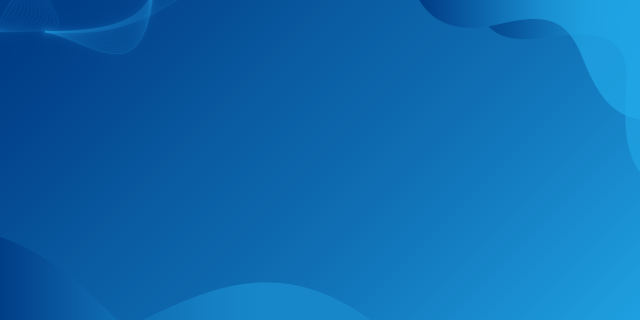
This background is drawn by a Shadertoy shader. Its source:

```glsl
// Blue diagonal gradient with translucent wave shapes in the corners
// and a ribbon of fine strands at the upper left. Every outline is a
// cubic Bezier, sampled into segments for distance and inside tests.

const vec3 NAVY  = vec3(0.00, 0.24, 0.53);
const vec3 BLUE  = vec3(0.05, 0.40, 0.67);
const vec3 AZURE = vec3(0.09, 0.53, 0.79);
const vec3 SKY   = vec3(0.13, 0.66, 0.91);

// Columns of the matrix are the four control points.
vec2 bezier(mat4x2 c, float t) {
    float s = 1.0 - t;
    return c * vec4(s*s*s, 3.0*s*s*t, 3.0*s*t*t, t*t*t);
}

// x: distance to the curve; y: -1 if a vertical ray crosses it an odd
// number of times (side = 1 casts downwards, -1 casts upwards).
vec2 curveField(vec2 p, mat4x2 c, float side, int steps) {
    vec2 a = c[0];
    float dist = 10.0, parity = 1.0;
    for (int i = 1; i <= steps; i++) {
        vec2 b = bezier(c, float(i) / float(steps));
        vec2 e = b - a, r = p - a;
        float h = clamp(dot(r, e) / dot(e, e), 0.0, 1.0);
        dist = min(dist, length(r - e * h));
        if ((a.x > p.x) != (b.x > p.x)) {
            float height = r.y - e.y * r.x / e.x;
            if (height * side > 0.0) parity = -parity;
        }
        a = b;
    }
    return vec2(dist, parity);
}

// Joins neighbouring curve pieces into one outline.
vec2 joinCurves(vec2 a, vec2 b) {
    return vec2(min(a.x, b.x), a.y * b.y);
}

float fillMask(vec2 field, float px) {
    return smoothstep(0.7 * px, -0.7 * px, field.x * field.y);
}

// Strands blended from one curve to another; returns their coverage.
float ribbon(vec2 p, mat4x2 first, mat4x2 last, float opacity, float px) {
    const int STRANDS = 14;
    float clear = 1.0;
    for (int i = 0; i < STRANDS; i++) {
        float k = float(i) / float(STRANDS - 1);
        mat4x2 strand = first + (last - first) * k;
        float d = curveField(p, strand, 1.0, 14).x;
        float line = smoothstep(0.001 + px, 0.0, d);
        float glow = 0.25 * exp(-d * 110.0);
        float rim = 1.0 + 0.8 * pow(abs(2.0 * k - 1.0), 6.0);
        clear *= 1.0 - opacity * rim * (line + glow);
    }
    return 1.0 - clear;
}

vec3 backdrop(vec2 p) {
    float t = (p.x + 1.0 - p.y) / 3.0;
    vec3 col = mix(NAVY, BLUE, smoothstep(0.0, 1.0, (t - 0.03) / 0.47) * 0.4
                             + clamp((t - 0.07) / 0.43, 0.0, 1.0) * 0.6);
    col = mix(col, vec3(0.07, 0.465, 0.735), clamp((t - 0.5) / 0.17, 0.0, 1.0));
    return mix(col, vec3(0.12, 0.63, 0.88), clamp((t - 0.667) / 0.333, 0.0, 1.0));
}

void mainImage(out vec4 fragColor, in vec2 fragCoord) {
    vec2 p = fragCoord / iResolution.xy * vec2(2.0, 1.0);
    float px = 1.0 / iResolution.y;
    vec3 col = backdrop(p);

    // Lower left slope and the broad hump beside it
    mat4x2 slope = mat4x2(-0.01, 0.263, 0.13, 0.219, 0.247, 0.12, 0.375, -0.01);
    mat4x2 hump = mat4x2(0.43, -0.008, 0.664, 0.107, 0.885, 0.206, 1.172, -0.01);
    vec3 lowTint = mix(NAVY, vec3(0.065, 0.44, 0.71), clamp(p.x / 0.38, 0.0, 1.0));
    lowTint = mix(lowTint, AZURE, smoothstep(0.38, 0.85, p.x));
    col = mix(col, lowTint, fillMask(curveField(p, slope, -1.0, 20), px));
    col = mix(col, lowTint, fillMask(curveField(p, hump, -1.0, 24), px));

    // Upper right, back wave
    vec2 back = curveField(p, mat4x2(1.523, 0.922, 1.576, 0.857, 1.68, 0.88, 1.758, 0.888), 1.0, 16);
    back = joinCurves(back, curveField(p, mat4x2(1.758, 0.888, 1.896, 0.906, 1.961, 0.865, 1.958, 0.753), 1.0, 18));
    back = joinCurves(back, curveField(p, mat4x2(1.958, 0.753, 1.948, 0.609, 1.953, 0.51, 2.01, 0.451), 1.0, 16));
    vec3 backTint = mix(vec3(0.01, 0.28, 0.56), SKY, smoothstep(1.5, 1.98, p.x));
    float backAlpha = mix(0.9, 0.6, smoothstep(1.52, 1.8, p.x));
    col = mix(col, backTint, backAlpha * fillMask(back, px));

    // Upper right, front wave
    vec2 front = curveField(p, mat4x2(1.307, 1.005, 1.365, 0.901, 1.471, 0.906, 1.549, 0.922), 1.0, 16);
    front = joinCurves(front, curveField(p, mat4x2(1.549, 0.922, 1.706, 0.961, 1.766, 0.943, 1.815, 0.833), 1.0, 18));
    front = joinCurves(front, curveField(p, mat4x2(1.815, 0.833, 1.859, 0.719, 1.906, 0.635, 2.01, 0.625), 1.0, 16));
    vec3 frontTint = mix(NAVY, SKY, clamp((p.x - 1.32) / 0.5, 0.0, 1.0));
    float frontAlpha = mix(1.0, 0.72, smoothstep(1.68, 1.82, p.x));
    col = mix(col, frontTint, frontAlpha * fillMask(front, px));

    // Upper left ribbon of strands
    if (p.x < 0.65 && p.y > 0.75) {
        mat4x2 dip = mat4x2(0.143, 0.901, 0.286, 0.87, 0.443, 0.714, 0.477, 1.01);
        mat4x2 crest = mat4x2(0.143, 0.901, 0.312, 0.901, 0.43, 0.922, 0.471, 1.01);
        mat4x2 tail = mat4x2(0.143, 0.901, 0.286, 0.891, 0.391, 0.896, 0.57, 1.01);
        mat4x2 leftRise = mat4x2(-0.01, 0.91, 0.013, 0.961, 0.026, 0.987, 0.05, 1.01);
        mat4x2 leftLoop = mat4x2(-0.01, 0.901, 0.234, 0.901, 0.195, 0.906, 0.147, 1.01);
        vec3 strandTint = vec3(0.11, 0.56, 0.83);
        col = mix(col, strandTint, ribbon(p, dip, crest, 0.11, px));
        col = mix(col, strandTint, ribbon(p, crest, tail, 0.05, px));
        col = mix(col, strandTint, ribbon(p, leftRise, leftLoop, 0.07, px));
    }
    fragColor = vec4(col, 1.0);
}
```
